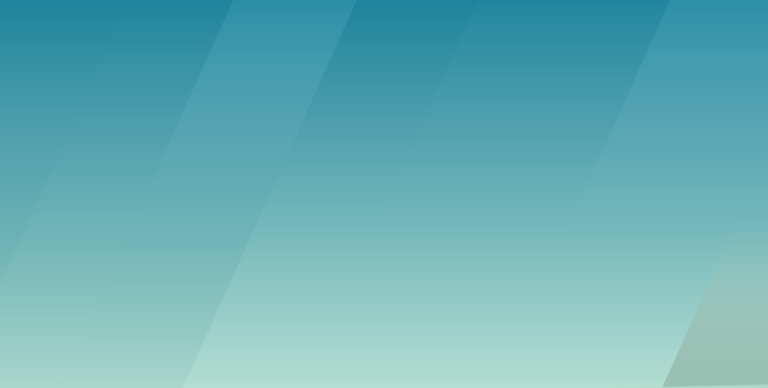
Write a Shadertoy shader that draws this background.

```glsl
// A calm teal-to-mint vertical gradient crossed by slanted translucent bands.
// Each band lifts the upper part and shades the lower part by its own amount;
// a grey-green wedge and a thin pale sliver finish the lower right corner.

const float SLANT = 0.2266;            // sideways run of band edges, bottom to top
const int EDGE_COUNT = 5;
const float EDGES[5] = float[5](-0.060, 0.077, 0.238, 0.396, 0.646);
const float TOP_LIFT[6] = float[6](0.0, 0.004, 0.055, 0.0, 0.014, 0.062);
const float LOW_SHADE[6] = float[6](0.065, 0.042, 0.045, 0.0, 0.0, 0.0);

const vec3 DEEP_TEAL = vec3(0.118, 0.512, 0.612);
const vec3 MID_TEAL = vec3(0.410, 0.690, 0.715);
const vec3 PALE_MINT = vec3(0.705, 0.872, 0.820);
const vec3 LIFT_TINT = vec3(1.0, 0.75, 0.75);
const vec3 SHADE_TINT = vec3(1.0, 0.70, 0.60);

const float WEDGE_EDGE = 0.862;
const vec3 WEDGE_COLOR = vec3(0.605, 0.752, 0.706);
const vec3 SLIVER_COLOR = vec3(0.690, 0.845, 0.790);
const float SLIVER_START = 0.80;
const float SLIVER_SLOPE = 0.045;

// Antialiased step: 0 below the edge, 1 above it.
float softStep(float edge, float value, float width) {
    return smoothstep(edge - width, edge + width, value);
}

// Vertical gradient; depth runs from 0 at the top to 1 at the bottom.
vec3 backdrop(float depth) {
    vec3 upper = mix(DEEP_TEAL, MID_TEAL, clamp(depth * 2.0, 0.0, 1.0));
    return mix(upper, PALE_MINT, clamp(depth * 2.0 - 1.0, 0.0, 1.0));
}

void mainImage(out vec4 fragColor, in vec2 fragCoord) {
    vec2 uv = fragCoord / iResolution.xy;
    vec2 pixel = 1.0 / iResolution.xy;
    float depth = 1.0 - uv.y;
    float across = uv.x - SLANT * uv.y;

    // Blend the band strengths across every slanted edge.
    float lift = TOP_LIFT[0];
    float shade = LOW_SHADE[0];
    for (int i = 0; i < EDGE_COUNT; i++) {
        float beyond = softStep(EDGES[i], across, pixel.x);
        lift = mix(lift, TOP_LIFT[i + 1], beyond);
        shade = mix(shade, LOW_SHADE[i + 1], beyond);
    }

    // Lifts fade downward, shades fade upward.
    vec3 color = backdrop(depth);
    color += LIFT_TINT * lift * (1.0 - smoothstep(0.0, 0.65, depth));
    color -= SHADE_TINT * shade * smoothstep(0.15, 0.85, depth);

    // Grey-green wedge in the lower right.
    float wedge = softStep(WEDGE_EDGE, across, pixel.x);
    color = mix(color, WEDGE_COLOR, wedge * smoothstep(0.55, 0.95, depth));

    // Thin pale sliver rising along the bottom edge.
    float sliverTop = SLIVER_SLOPE * (uv.x - SLIVER_START);
    float sliver = 1.0 - softStep(sliverTop, uv.y, pixel.y);
    color = mix(color, SLIVER_COLOR, sliver * step(SLIVER_START, uv.x));

    fragColor = vec4(clamp(color, 0.0, 1.0), 1.0);
}
```
